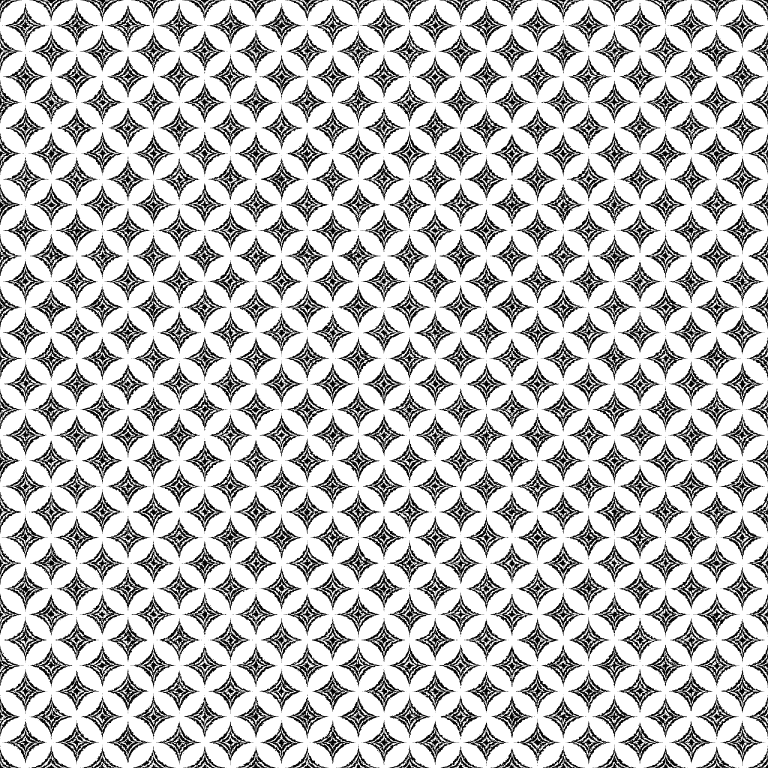
This pattern is drawn by a Shadertoy shader. Its source:

```glsl
const float REPEATS = 15.0;      // whole cells across and down
const float LINE_SPACING = 0.35; // gap between nested light outlines, star size 1
const float LINE_HALF = 0.07;    // half width of a light outline
const float CORE_SIZE = 0.2;     // solid centre, free of outlines
const float GRAINS = 512.0;      // whole grains across and down
const float RAGGEDNESS = 0.14;   // how far grains erode the edges
const int SAMPLES = 4;           // smoothing samples per axis
const vec3 INK = vec3(0.02);
const vec3 PAPER = vec3(1.0);

float hash(vec2 p) {
    return fract(sin(dot(p, vec2(127.1, 311.7))) * 43758.5453);
}

// Fold half-cells so that star centres lie at (0,0) and (1,1).
vec2 foldCell(vec2 grid) {
    vec2 local = fract(grid);
    vec2 cell = floor(grid);
    if (mod(cell.x + cell.y, 2.0) > 0.5) local.x = 1.0 - local.x;
    return local;
}

// Size of the concave star whose circular arc passes through p.
float starSize(vec2 p) {
    return p.x + p.y + sqrt(2.0 * p.x * p.y);
}

// Dark star with nested light outlines and grainy edges.
float starInk(vec2 uv) {
    vec2 p = foldCell(uv * 2.0 * REPEATS);
    float size = min(starSize(p), starSize(1.0 - p));
    size += RAGGEDNESS * hash(mod(floor(uv * GRAINS), GRAINS));

    float lineDistance = abs(fract(size / LINE_SPACING + 0.5) - 0.5) * LINE_SPACING;
    bool onOutline = size > CORE_SIZE && lineDistance < LINE_HALF;
    return size < 1.0 && !onOutline ? 1.0 : 0.0;
}

void mainImage(out vec4 fragColor, in vec2 fragCoord) {
    // Average a regular grid of samples for smooth edges.
    float ink = 0.0;
    for (int y = 0; y < SAMPLES; y++) {
        for (int x = 0; x < SAMPLES; x++) {
            vec2 offset = (vec2(x, y) + 0.5) / float(SAMPLES) - 0.5;
            ink += starInk(fract((fragCoord + offset) / iResolution.xy));
        }
    }
    ink /= float(SAMPLES * SAMPLES);
    fragColor = vec4(mix(PAPER, INK, ink), 1.0);
}
```
